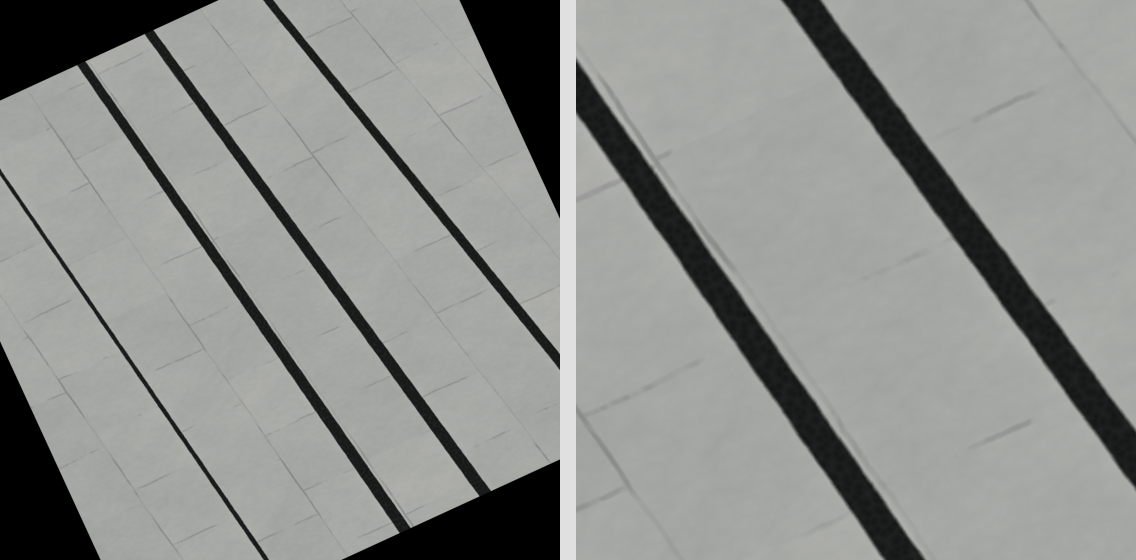
Left: the whole. Right: its middle third, enlarged.
Reproduce this texture procedurally as a three.js fragment shader.

```glsl
// Grey stone paving on a turned square over black, crossed by four dark seams.
// Courses fan out slightly to the right; each is cut into staggered slabs.
// Layered sines stain the stone and cellular noise gives it flecks and grain.
#define TURN 0.431
#define COURSE_WIDTH 0.15
#define COURSE_START 0.131
#define SLAB_LENGTH 0.118
#define JOINT_WIDTH 0.0016
#define JOINT_DEPTH 0.17
#define SEAM_TAPER 0.35
#define EDGE 0.0013
#define STONE_COOL vec3(0.612, 0.626, 0.612)
#define STONE_WARM vec3(0.690, 0.692, 0.676)
#define SEAM_COLOR vec3(0.100, 0.110, 0.108)

varying vec2 vUv;

float hash(vec2 p) {
  p = fract(p * vec2(0.1031, 0.1130));
  p += dot(p, p.yx + 33.33);
  return fract((p.x + p.y) * p.x * 91.7);
}

// Layered, warped sines, about -1 to 1
float stain(vec2 p) {
  float sum = 0.0;
  float amp = 0.55;
  for (int i = 0; i < 5; i++) {
    p += 0.6 * sin(p.yx * 1.3 + float(i) * 1.9);
    sum += amp * sin(p.x) * cos(p.y * 0.9 + 0.7);
    p = mat2(1.6, 1.2, -1.2, 1.6) * p + 2.7;
    amp *= 0.62;
  }
  return sum;
}

// Distance to the nearest scattered point
float cells(vec2 p) {
  vec2 cell = floor(p);
  float nearest = 2.0;
  for (int y = -1; y <= 1; y++) {
    for (int x = -1; x <= 1; x++) {
      vec2 id = cell + vec2(float(x), float(y));
      vec2 site = id + vec2(hash(id + 71.0), hash(id + 137.0));
      nearest = min(nearest, length(p - site));
    }
  }
  return nearest;
}

// Distance outside a seam that crosses mid height at x = start
float seam(vec2 p, float start, float lean, float halfWidth) {
  float drop = 0.5 - p.y;
  float off = abs(p.x - start - lean * drop) / sqrt(1.0 + lean * lean);
  return off - halfWidth * (1.0 + SEAM_TAPER * drop);
}

// Course coordinate: whole numbers fall on the fanned joints
float courseAt(vec2 p) {
  float drop = 0.5 - p.y;
  float foot = p.x - 0.71 * drop;
  for (int i = 0; i < 3; i++) {
    foot = p.x - (0.69 + 0.25 * max(foot - 0.4, 0.0)) * drop;
  }
  return (foot - COURSE_START) / COURSE_WIDTH;
}

float joint(float dist) {
  return 1.0 - smoothstep(JOINT_WIDTH * 0.3, JOINT_WIDTH * 1.7, dist);
}

void main() {
  vec2 p = vUv;
  float c = cos(TURN);
  float s = sin(TURN);
  vec2 q = mat2(c, -s, s, c) * (p - 0.5);

  // Slabs
  float wobble = 0.002 * stain(q * 28.0);
  float course = courseAt(p) + wobble / COURSE_WIDTH;
  float column = floor(course);
  float row = (q.y + wobble) / SLAB_LENGTH + hash(vec2(column + 20.0, 5.0));
  vec2 slab = vec2(column, floor(row)) + 40.0;
  float side = 0.5 - abs(fract(course) - 0.5);
  float end = 0.5 - abs(fract(row) - 0.5);

  // Stone tone: slab shade, stains, flecks and grain
  float tone = 0.5 + 0.26 * (hash(slab) - 0.5);
  tone += 0.20 * stain(q * vec2(13.0, 19.0));
  tone += 0.13 * stain(q * vec2(55.0, 95.0) + 8.0);
  tone += 0.22 * (0.45 - cells(q * vec2(65.0, 115.0)));
  tone += 0.12 * (0.45 - cells(q * 210.0 + 31.0));
  tone += 0.10 * (p.x + p.y - 1.0);
  vec3 color = mix(STONE_COOL, STONE_WARM, clamp(tone, -0.3, 1.3));

  // Worn joints, broken into patches
  float wear = smoothstep(-0.15, 0.5, stain(q * vec2(24.0, 17.0) + 4.0));
  float sideLine = joint(side * COURSE_WIDTH * 0.82) * (0.25 + 0.75 * wear);
  float endLine = joint(end * SLAB_LENGTH) * wear * 0.65;
  color *= 1.0 - JOINT_DEPTH * max(sideLine, endLine);

  // Dark seams with a pale worn rim
  float gap = seam(p, 0.1325, 0.687, 0.0031);
  gap = min(gap, seam(p, 0.4135, 0.693, 0.0088));
  gap = min(gap, seam(p, 0.5885, 0.728, 0.0094));
  gap = min(gap, seam(p, 0.8820, 0.807, 0.0080));
  gap += 0.0005 * stain(q * 150.0);
  color += 0.035 * exp(-max(gap, 0.0) * 180.0) * (0.6 + 0.4 * wear);
  vec3 dark = SEAM_COLOR * (0.8 + 0.45 * cells(q * 190.0));
  color = mix(dark, color, smoothstep(-EDGE, EDGE * 1.6, gap));

  // Turned unit square on black
  float border = max(abs(q.x), abs(q.y)) - 0.5;
  color *= 1.0 - smoothstep(-EDGE, EDGE, border);
  gl_FragColor = vec4(color, 1.0);
}
```
